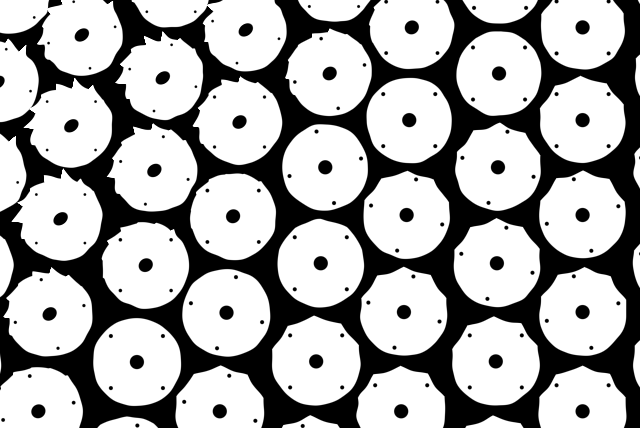
Give the GLSL for this pattern, as a Shadertoy shader.

```glsl
// White perforated discs on black, staggered in columns that lean at the left.
// Each disc is a polar distance field: saw teeth grow toward the upper left,
// soft scallops toward the right, and five holes are cut from every disc.

const float TAU = 6.2831853;
const float COLUMN_PITCH = 0.2119;
const float ROW_PITCH = 0.2344;
const float DISC_RADIUS = 0.1045;
const float BOLT_CIRCLE = 0.086;

float hash(vec2 p) {
    p = fract(p * vec2(0.1731, 0.3917));
    p += dot(p, p.yx + 19.19);
    return fract((p.x + p.y) * p.x * 37.3);
}

float noise(vec2 p) {
    vec2 i = floor(p), f = fract(p);
    f = f * f * (3.0 - 2.0 * f);
    return mix(mix(hash(i), hash(i + vec2(1, 0)), f.x),
               mix(hash(i + vec2(0, 1)), hash(i + vec2(1, 1)), f.x), f.y);
}

vec2 rotate(vec2 p, float angle) {
    float c = cos(angle), s = sin(angle);
    return vec2(c * p.x + s * p.y, c * p.y - s * p.x);
}

// Centre of a disc; rows tighten upward and left columns lean to the right
vec2 discCentre(float column, float row) {
    float left = max(0.0, 1.0 - column / 4.0);
    float y = 0.039 + ROW_PITCH * row - 0.00254 * row * row - 0.0059 * row * left;
    float lean = 0.1155 * pow(max(0.0, (7.0 - column) / 6.0), 1.3);
    float stagger = 0.0078 * (1.0 - mod(column, 2.0));
    return vec2(0.0898 + COLUMN_PITCH * (column - 1.0) + stagger + lean * (y - 0.04), y);
}

// Turn of the bolt holes: diagonal, or slightly off the axes
float boltTurn(float column, float row) {
    float phase = column > 4.5 ? 1.0 : 2.0 * mod(column, 2.0);
    float tilt = mod(column, 3.0) == 1.0 ? 0.24 : -0.26;
    return mod(floor(row) + phase, 4.0) < 2.0 ? TAU / 8.0 : tilt;
}

// Outline radius offset from saw teeth, confined to the upper left
float sawTeeth(float angle, float seed) {
    float t = fract(angle * 15.0 / TAU + seed);
    float tooth = t * t * smoothstep(1.0, 0.86, t);
    float arc = smoothstep(-0.1, 0.35, cos(angle - 2.2));
    return arc * (0.028 * tooth - 0.006) * (0.7 + 0.5 * sin(angle * 4.0 + seed * TAU));
}

// Cusped chips along the upper rim
float scallops(float angle, float seed) {
    float arc = smoothstep(-0.25, 0.6, sin(angle));
    float chip = abs(sin(5.0 * (angle - TAU / 4.0) + 0.5 * (seed - 0.5)));
    return arc * (0.003 - 0.009 * chip);
}

// Centre hole, slightly oval when worn, and four bolt holes
float holes(vec2 p, float turn, float saw) {
    vec2 q = rotate(p, 0.65);
    float centre = length(q * vec2(1.0 - 0.1 * saw, 1.0 + 0.22 * saw)) - 0.0165;
    vec2 b = rotate(p, turn);
    b = abs(b.x) > abs(b.y) ? vec2(abs(b.x), b.y) : vec2(abs(b.y), b.x);
    float bolt = length(b - vec2(BOLT_CIRCLE - 0.006 * saw, 0.0)) - mix(0.0046, 0.0030, saw);
    return min(centre, bolt);
}

float disc(vec2 p, vec2 centre, float turn, float seed) {
    float wear = 0.2 - 1.333 * centre.x + 1.3 * centre.y;
    float saw = clamp(1.5 * wear, 0.0, 1.0);
    float chipped = smoothstep(0.2, 0.5, -wear);
    float angle = atan(p.y, p.x);
    vec2 direction = p / max(length(p), 1e-4);
    float radius = DISC_RADIUS - 0.006 * centre.y - 0.004 * saw;
    radius += 0.004 * (noise(direction * 3.5 + 20.0 + seed * 31.0) - 0.5) * (1.0 + saw);
    radius += saw * sawTeeth(angle, seed) + chipped * scallops(angle, seed);
    return max(length(p) - radius, -holes(p, turn, saw));
}

void mainImage(out vec4 fragColor, in vec2 fragCoord) {
    vec2 uv = fragCoord / iResolution.y;
    float field = 1.0;
    for (int c = 0; c < 9; c++) {
        for (int r = 0; r < 6; r++) {
            float column = float(c);
            float row = float(r) - 0.5 * (1.0 - mod(column, 2.0));
            vec2 centre = discCentre(column, row);
            float seed = hash(vec2(column + 3.0, float(r) + 7.0));
            field = min(field, disc(uv - centre, centre, boltTurn(column, row), seed));
        }
    }
    // Edge softened over about one and a half pixels
    float edge = 0.75 / iResolution.y;
    fragColor = vec4(vec3(smoothstep(edge, -edge, field)), 1.0);
}
```
